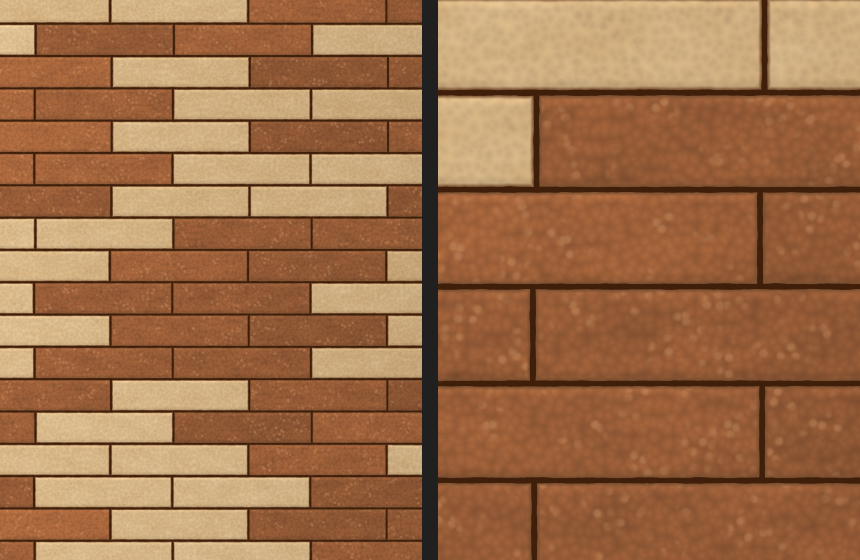
Left, the full canvas; right, a detail of the centre.
A WebGL 1 fragment shader for this texture:

```glsl
precision highp float;
// Wall of long thin bricks in staggered rows, cream and terracotta mixed.
// Each row picks its tones from a hashed phase; cellular noise gives grain and
// chalky flecks, layered sines give slow mottling. Canvas height is one unit.

uniform vec2 u_resolution;

#define ROWS 17.33            // brick rows over the height
#define BRICK_LENGTH 0.2467   // brick pitch along a row
#define TOP_SHIFT 0.267       // part of the first row cut off at the top
#define EVEN_SHIFT 0.198      // joint phase of even rows, in bricks
#define ODD_SHIFT 0.747       // joint phase of odd rows, in bricks
#define CORE_HALF 0.0017      // half width of the dark joint
#define SHOULDER_HALF 0.0042  // half width of the soft brick edge
#define CREAM_SHARE 0.47
#define GRAIN_SCALE 170.0
#define FLECK_SCALE 110.0

const vec3 CREAM_PALE = vec3(0.86, 0.75, 0.58);
const vec3 CREAM_DEEP = vec3(0.80, 0.66, 0.47);
const vec3 CLAY_WARM  = vec3(0.66, 0.40, 0.235);
const vec3 CLAY_DARK  = vec3(0.54, 0.33, 0.20);
const vec3 FLECK      = vec3(0.77, 0.55, 0.37);
const vec3 SHOULDER   = vec3(0.47, 0.31, 0.19);
const vec3 JOINT      = vec3(0.25, 0.12, 0.04);

float hash(vec2 p) {
  return fract(sin(dot(p, vec2(127.1, 311.7))) * 43758.5);
}

vec2 hash2(vec2 p) {
  return vec2(hash(p), hash(p + 37.3));
}

// Distance to the nearest scattered point, one point per unit cell.
float cellular(vec2 p) {
  vec2 cell = floor(p), local = fract(p);
  float nearest = 2.0;
  for (int j = -1; j <= 1; j++) {
    for (int i = -1; i <= 1; i++) {
      vec2 offset = vec2(float(i), float(j));
      nearest = min(nearest, length(offset + hash2(cell + offset) - local));
    }
  }
  return nearest;
}

// Slow blotches from rotated and warped sines, about -1 to 1.
float mottle(vec2 p) {
  float sum = 0.0, amplitude = 0.5;
  for (int i = 0; i < 4; i++) {
    sum += amplitude * sin(p.x + 1.3 * sin(p.y)) * cos(p.y + 0.9 * sin(p.x * 0.7));
    p = mat2(1.3, 1.2, -1.2, 1.3) * p + 2.7;
    amplitude *= 0.6;
  }
  return sum;
}

void main() {
  vec2 p = gl_FragCoord.xy / u_resolution.y;
  float pixel = 1.0 / u_resolution.y;
  float across = gl_FragCoord.x / u_resolution.x;

  // Brick layout, rows counted down from the top
  float down = (1.0 - p.y) * ROWS + TOP_SHIFT;
  float row = floor(down);
  float shift = mod(row, 2.0) < 0.5 ? EVEN_SHIFT : ODD_SHIFT;
  shift += 0.014 * (hash(vec2(row, 5.0)) - 0.5);
  float along = p.x / BRICK_LENGTH + shift;
  vec2 brick = vec2(floor(along), row);
  vec2 local = vec2(fract(along), fract(down));

  // Distance to the joint centre lines, slightly ragged
  vec2 toJoint = (0.5 - abs(local - 0.5)) * vec2(BRICK_LENGTH, 1.0 / ROWS);
  float edge = min(toJoint.x, toJoint.y) + 0.0004 * mottle(p * 190.0);

  // Surface texture, different on every brick
  vec2 surface = p + 3.0 * hash2(brick + 11.0);
  float blotch = mottle(surface * vec2(45.0, 75.0));
  float grain = cellular(surface * GRAIN_SCALE) - 0.45;
  float fleck = 1.0 - smoothstep(0.12, 0.42, cellular(surface * FLECK_SCALE));
  fleck *= smoothstep(-0.1, 0.6, mottle(surface * 85.0));

  // Brick tone: runs of cream and clay along each row
  float phase = fract(brick.x * 0.29 + hash(vec2(row, 2.0)));
  float tone = hash(brick + 4.0);
  vec3 cream = mix(CREAM_PALE, CREAM_DEEP,
                   clamp(0.2 + 0.4 * tone + 0.3 * across + 0.3 * blotch, 0.0, 1.0));
  cream *= 1.0 + 0.09 * grain - 0.04 * fleck;
  vec3 clay = mix(CLAY_WARM, CLAY_DARK,
                  clamp(0.8 * tone + 0.2 * across - 0.35 * blotch, 0.0, 1.0));
  clay = mix(clay * (1.0 - 0.16 * grain), FLECK, 0.5 * fleck);
  vec3 color = phase < CREAM_SHARE ? cream : clay;

  // Light from the upper left: bright top rim, dim lower rim, side falloff
  float rim = 1.0 - smoothstep(SHOULDER_HALF, SHOULDER_HALF * 2.2, toJoint.y);
  color *= 1.0 + 0.07 * rim * (local.y < 0.5 ? 1.0 : -1.0);
  color *= 1.03 - 0.07 * across;

  // Worn shoulder, then the dark joint
  float shoulder = 1.0 - smoothstep(CORE_HALF, SHOULDER_HALF, edge);
  color = mix(color, SHOULDER, 0.85 * shoulder);
  float core = 1.0 - smoothstep(CORE_HALF - 0.6 * pixel, CORE_HALF + 0.6 * pixel, edge);
  color = mix(color, JOINT, core);

  gl_FragColor = vec4(color, 1.0);
}
```
